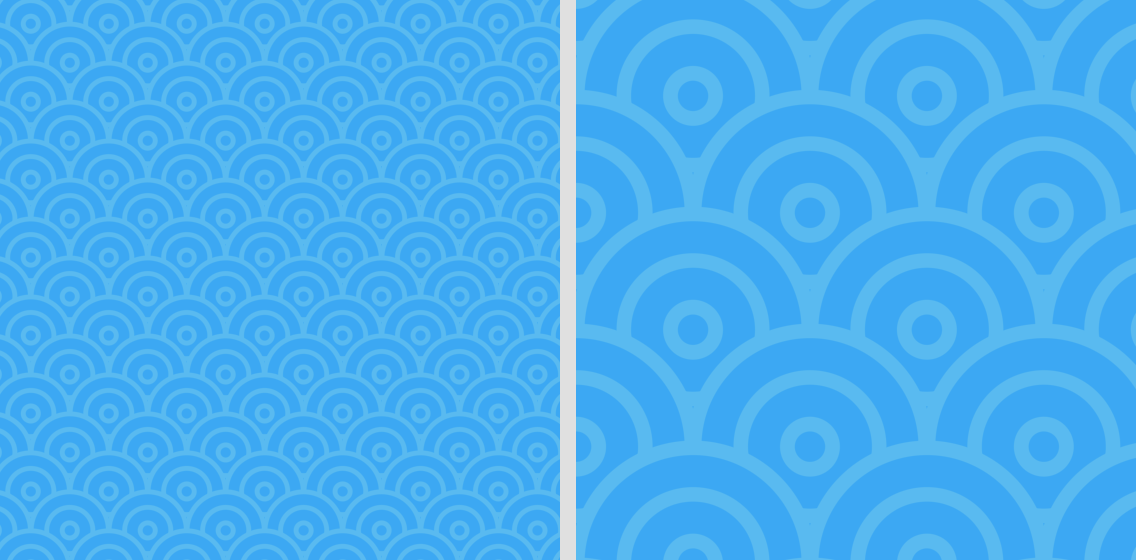
Left, the full canvas; right, a detail of the centre.
Reproduce this pattern procedurally as a Shadertoy shader.

```glsl
const vec3 FIELD_BLUE = vec3(0.235, 0.660, 0.952);
const vec3 LINE_BLUE = vec3(0.350, 0.730, 0.940);

const float PERIOD = 0.1392;               // scale spacing, in canvas heights
const vec2 ANCHOR = vec2(0.4726, 0.5400);  // centre of one scale
const float SCALE_RADIUS = 0.526;          // radii below are in periods

float disc(float dist, float radius, float soft) {
    return 1.0 - smoothstep(-soft, soft, dist - radius);
}

float ring(float dist, float inner, float outer, float soft) {
    return disc(dist, outer, soft) - disc(dist, inner, soft);
}

// Rim, middle band and eye of one scale
float scaleLines(float dist, float soft) {
    float rim = 1.0 - disc(dist, 0.464, soft);
    float band = ring(dist, 0.265, 0.327, soft);
    float eye = ring(dist, 0.065, 0.128, soft);
    return max(rim, max(band, eye));
}

// Offset to the nearest scale centre in a row; odd rows shift by half a period
vec2 offsetInRow(vec2 p, float row) {
    float x = fract(p.x - 0.5 * row + 0.5) - 0.5;
    return vec2(x, p.y - 0.5 * row);
}

// Rows painted from top to bottom, each covering the one above
float overlappingScales(vec2 p, float soft) {
    float baseRow = floor(2.0 * p.y);
    float ink = 0.0;
    for (int i = 2; i >= -1; i--) {
        float dist = length(offsetInRow(p, baseRow + float(i)));
        float cover = disc(dist, SCALE_RADIUS, soft);
        ink = mix(ink, scaleLines(dist, soft), cover);
    }
    return ink;
}

void mainImage(out vec4 fragColor, in vec2 fragCoord) {
    vec2 uv = fragCoord / iResolution.y;
    float soft = 0.8 / (iResolution.y * PERIOD);
    float ink = overlappingScales((uv - ANCHOR) / PERIOD, soft);
    fragColor = vec4(mix(FIELD_BLUE, LINE_BLUE, ink), 1.0);
}
```
